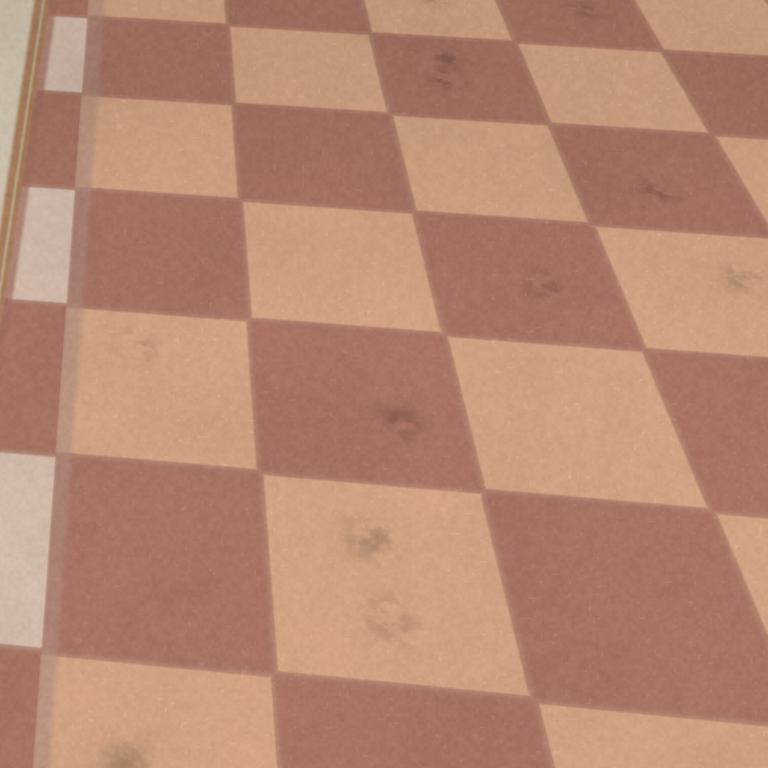
Reproduce this texture procedurally as a Shadertoy shader.

```glsl
// Checkered floor of tan and brown tiles seen in perspective, with a pale kerb at the left.
#define DARK_TILE vec3(0.64, 0.44, 0.38)
#define LIGHT_TILE vec3(0.80, 0.62, 0.50)
#define PALE_TILE vec3(0.80, 0.71, 0.65)
#define GROUT vec3(0.64, 0.46, 0.39)
#define STRIP vec3(0.66, 0.53, 0.48)
#define KERB vec3(0.80, 0.75, 0.67)
#define KERB_EDGE vec3(0.64, 0.48, 0.35)
#define GROUT_WIDTH 0.013
#define BLUR 0.0025
#define GRAIN 0.022
#define MOTTLE 0.035
#define WEAR 0.09

float hash(vec2 p) {
    vec3 q = fract(vec3(p.xyx) * 0.1031);
    q += dot(q, q.yzx + 33.33);
    return fract((q.x + q.y) * q.z);
}

float noise(vec2 p) {
    vec2 i = floor(p), f = fract(p);
    f = f * f * (3.0 - 2.0 * f);
    return mix(mix(hash(i), hash(i + vec2(1, 0)), f.x),
               mix(hash(i + vec2(0, 1)), hash(i + vec2(1, 1)), f.x), f.y);
}

float fbm(vec2 p) {
    float sum = 0.0, amp = 0.5;
    for (int i = 0; i < 4; i++) {
        sum += amp * noise(p);
        p = p * 2.03 + 7.1;
        amp *= 0.5;
    }
    return sum;
}

// Canvas position (y down) to floor position, one unit per tile
vec2 floorCoord(vec2 p) {
    mat3 view = mat3(0.3622, 0.0212, -0.0172,
                     -0.0794, 0.3623, -0.3576,
                     0.2969, 0.0326, 1.0);
    vec3 q = inverse(view) * vec3(p, 1.0);
    return vec2(1.0, 0.0) + vec2(2.0, 4.0) * q.xy / q.z;
}

// Faint scuffs at random places on some of the tiles
float scuffs(vec2 tile) {
    vec2 id = floor(tile), local = fract(tile);
    float sum = 0.0;
    for (int i = 0; i < 2; i++) {
        vec2 seed = id + 20.0 + float(i) * 13.7;
        vec2 centre = 0.25 + 0.5 * vec2(hash(seed), hash(seed + 5.3));
        float spot = exp(-dot(local - centre, local - centre) * 90.0);
        sum += spot * step(0.72, hash(seed + 9.1)) * smoothstep(0.3, 0.65, fbm(tile * 14.0));
    }
    return sum;
}

void mainImage(out vec4 fragColor, in vec2 fragCoord) {
    vec2 p = fragCoord / iResolution.xy;
    p.y = 1.0 - p.y;
    float soft = max(BLUR, 1.0 / iResolution.y);
    vec2 tile = floorCoord(p);
    vec2 perUnit = fwidth(tile) * iResolution.y;

    // Distance to tile edges, and alternating sign per axis
    vec2 edge = abs(fract(tile + 0.5) - 0.5);
    vec2 side = (mod(floor(tile), 2.0) * 2.0 - 1.0) * clamp(edge / (perUnit * soft), 0.0, 1.0);

    // The first column ends at a straight seam
    float seam = p.x - (0.1165 - 0.0724 * p.y);
    bool nearSeam = tile.x < 0.5;
    if (nearSeam) side.x = clamp(-seam / soft, -1.0, 1.0);
    float darkness = 0.5 + 0.5 * side.x * side.y;

    // Checker colours, paler beyond the seam
    float outside = smoothstep(soft, -soft, seam);
    vec3 color = mix(mix(LIGHT_TILE, PALE_TILE, outside), DARK_TILE, darkness);

    // Grout lines
    vec2 lines = 1.0 - smoothstep(vec2(GROUT_WIDTH) - perUnit * soft * 0.5,
                                  vec2(GROUT_WIDTH) + perUnit * soft, edge);
    if (nearSeam) lines.x = 0.0;
    color = mix(color, GROUT, 0.75 * max(lines.x, lines.y));

    // Blurred strip along the seam
    float strip = smoothstep(-soft, soft, seam) * smoothstep(0.026, 0.014, seam);
    color = mix(color, STRIP, 0.6 * strip);

    // Kerb, its shadowed foot and its worn edge
    float kerb = p.x - (0.065 - 0.1515 * p.y);
    color = mix(color, DARK_TILE * 0.95, 0.7 * smoothstep(0.014, 0.006, kerb));
    vec3 kerbColor = mix(KERB, KERB_EDGE, smoothstep(-0.024, -0.016, kerb));
    kerbColor = mix(kerbColor, KERB, 0.5 * smoothstep(0.004, 0.0, abs(kerb + 0.008)));
    color = mix(color, kerbColor, smoothstep(soft, -soft, kerb));

    // Scuffs, mottling, fine grain and light specks
    float onFloor = smoothstep(0.02, 0.04, seam);
    color *= 1.0 - WEAR * 2.0 * scuffs(tile) * onFloor;
    color *= 1.0 + MOTTLE * (fbm(p * 9.0) - 0.47) * 2.0;
    color += GRAIN * (noise(p * 260.0) + noise(p * 130.0 + 40.0) - 1.0);
    color += 0.03 * smoothstep(0.86, 0.97, noise(p * 190.0 + 11.0)) * onFloor;

    // Light falls off gently towards the far end
    color *= mix(0.95, 1.02, smoothstep(0.0, 0.5, p.y));
    fragColor = vec4(clamp(color, 0.0, 1.0), 1.0);
}
```
